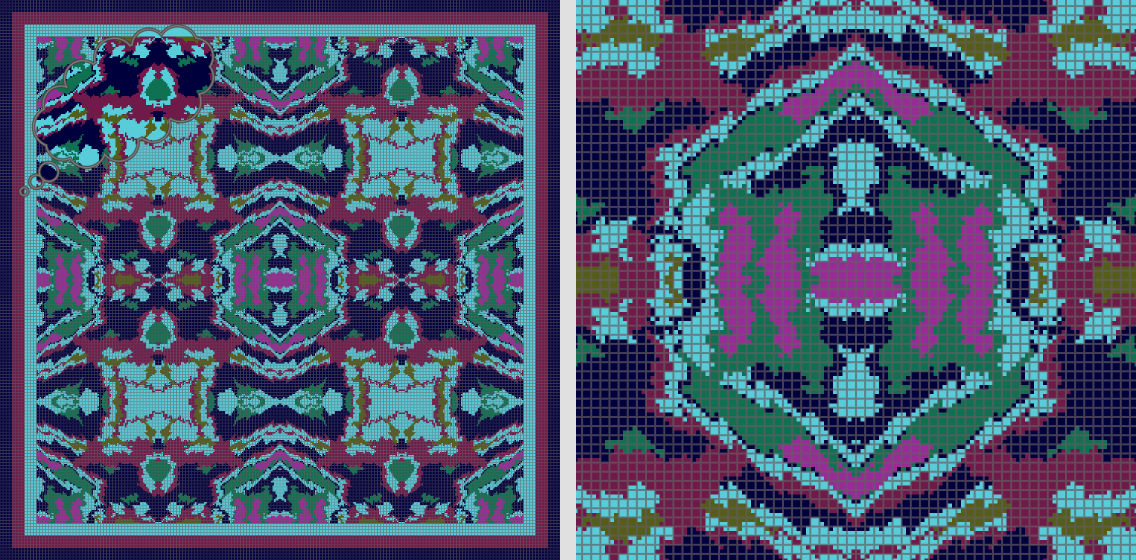
Left, the full canvas; right, a detail of the centre.
This pattern is drawn by a Shadertoy shader. Its source:

```glsl
const vec3 NAVY = vec3(0.0, 0.0, 0.24);
const vec3 MAROON = vec3(0.44, 0.10, 0.29);
const vec3 CYAN = vec3(0.35, 0.80, 0.85);
const vec3 GREEN = vec3(0.06, 0.44, 0.32);
const vec3 MAGENTA = vec3(0.60, 0.17, 0.60);
const vec3 OLIVE = vec3(0.33, 0.37, 0.10);
const vec3 THREAD = vec3(0.39, 0.36, 0.38);
const float STITCHES = 184.0;
const float FRAME = 4.0;   // stitches per frame band
const float FOLDS = 4.0;   // mirrored cells per side

float ellipse(vec2 p, vec2 centre, vec2 radius) {
    return (length((p - centre) / radius) - 1.0) * min(radius.x, radius.y);
}

float box(vec2 p, vec2 centre, vec2 halfSize) {
    vec2 q = abs(p - centre) - halfSize;
    return max(q.x, q.y);
}

float band(float d, float centre, float halfWidth) {
    return abs(d - centre) - halfWidth;
}

void paint(inout vec3 col, vec3 ink, float d) {
    if (d < 0.0) col = ink;
}

vec2 ragged(vec2 p) {
    vec2 w = 0.014 * sin(p.yx * vec2(31.0, 27.0) + p * 13.0);
    w += 0.010 * sin(p.yx * vec2(67.0, 73.0) + p * 41.0 + 2.0);
    return p + w + 0.007 * sin(p.yx * 151.0 + p * 97.0);
}

// Central figure: waisted body, shoulders and head
void paintFigure(inout vec3 col, vec2 p) {
    float body = max(p.x - 0.26 - 1.1 * p.y * p.y, p.y - 0.35);
    paint(col, MAROON, body - 0.17);
    paint(col, CYAN, max(body - 0.14, p.y - 0.31));
    paint(col, OLIVE, max(band(body, 0.06, 0.025), p.y - 0.21));
    paint(col, MAROON, band(body, 0.015, 0.018));
    paint(col, MAROON, max(band(p.y - 0.3 * p.x, 0.10, 0.014), p.x - 0.28));
    paint(col, CYAN, max(band(p.y, 0.39, 0.035), band(p.x, 0.34, 0.11)));
    paint(col, OLIVE, ellipse(p, vec2(0.36, 0.33), vec2(0.10, 0.032)));
    paint(col, OLIVE, ellipse(p + vec2(0.4 * p.y, 0.0), vec2(0.17, 0.23), vec2(0.03, 0.11)));
    paint(col, NAVY, max(p.x - 0.45 * (p.y - 0.27), p.y - 0.45));
    vec2 head = vec2(0.0, 0.57);
    paint(col, MAROON, ellipse(p, head, vec2(0.18, 0.19)));
    paint(col, CYAN, ellipse(p, head, vec2(0.14, 0.15)));
    paint(col, MAROON, ellipse(p, head, vec2(0.045, 0.14)));
    paint(col, GREEN, ellipse(p, head, vec2(0.10, 0.09)));
}

// Bow tie inside the dark lens
void paintBow(inout vec3 col, vec2 p) {
    paint(col, GREEN, ellipse(p, vec2(0.44, 0.0), vec2(0.03, 0.08)));
    paint(col, CYAN, ellipse(p, vec2(0.56, 0.0), vec2(0.08, 0.09)));
    paint(col, GREEN, max(p.y - 0.52 * (1.0 - p.x), 0.64 - p.x));
    paint(col, CYAN, ellipse(p, vec2(0.80, 0.0), vec2(0.17, 0.08)));
    paint(col, GREEN, band(ellipse(p, vec2(0.76, 0.0), vec2(0.09, 0.045)), 0.0, 0.009));
    paint(col, CYAN, box(p, vec2(1.0, 0.0), vec2(0.10, 0.035)));
}

// Stacked chevrons leading into the hexagonal medallion
void paintMedallion(inout vec3 col, vec2 p) {
    float slope = p.y - 0.38 * (1.0 - p.x);
    float side = 0.36 - p.x;
    paint(col, MAROON, max(band(slope, 0.22, 0.065), side));
    paint(col, CYAN, max(band(slope, 0.20, 0.022), side));
    paint(col, CYAN, max(band(slope, 0.265, 0.022), side + 0.08));
    paint(col, OLIVE, ellipse(vec2(p.x, slope), vec2(0.65, 0.23), vec2(0.13, 0.025)));
    float depth = min(p.y - 0.31 - 0.60 * (1.0 - p.x), p.x - 0.44);
    paint(col, NAVY, -depth);
    paint(col, MAROON, band(depth, 0.018, 0.018));
    paint(col, CYAN, band(depth, 0.058, 0.020));
    paint(col, GREEN, band(depth, 0.14, 0.050));
    paint(col, MAGENTA, max(band(depth, 0.125, 0.030), 0.82 - p.x));
    paint(col, CYAN, band(depth, 0.215, 0.020));
    // Columns and keyhole of the core
    paint(col, CYAN, ellipse(p, vec2(0.66, 0.87), vec2(0.14, 0.14)));
    paint(col, GREEN, box(p, vec2(0.76, 0.91), vec2(0.15, 0.16)));
    for (float i = 0.0; i < 2.0; i++) {
        paint(col, MAGENTA, ellipse(p, vec2(0.67 + 0.13 * i, 1.0), vec2(0.045, 0.21)));
    }
    paint(col, CYAN, box(p, vec2(0.93, 0.95), vec2(0.06, 0.05)));
    paint(col, MAGENTA, box(p, vec2(1.0, 1.0), vec2(0.13, 0.06)));
    paint(col, NAVY, ellipse(p, vec2(1.0, 0.72), vec2(0.14, 0.16)));
    paint(col, GREEN, ellipse(p, vec2(0.89, 0.81), vec2(0.03, 0.12)));
    paint(col, CYAN, ellipse(p, vec2(1.0, 0.71), vec2(0.055, 0.10)));
    paint(col, NAVY, max(p.x - 0.60 + 0.6 * (1.0 - p.y), 0.84 - p.y));
    paint(col, CYAN, ellipse(p, vec2(0.48, 1.0), vec2(0.045, 0.14)));
    paint(col, OLIVE, ellipse(p, vec2(0.485, 1.0), vec2(0.02, 0.07)));
}

// Block row joining the medallions
void paintLink(inout vec3 col, vec2 p) {
    paint(col, MAROON, box(p, vec2(0.22, 1.0), vec2(0.22, 0.14)));
    vec2 block = vec2(mod(p.x, 0.20), p.y);
    paint(col, CYAN, max(box(block, vec2(0.13, 0.89), vec2(0.05, 0.045)), p.x - 0.42));
    paint(col, NAVY, box(p, vec2(0.0, 0.90), vec2(0.08, 0.05)));
    paint(col, OLIVE, box(p, vec2(0.26, 1.0), vec2(0.10, 0.035)));
    paint(col, CYAN, max(band(1.0 - p.y, 0.35 * p.x, 0.014), p.x - 0.14));
    paint(col, GREEN, ellipse(p, vec2(0.23, 0.79), vec2(0.065, 0.03)));
    paint(col, GREEN, ellipse(p, vec2(0.40, 0.55), vec2(0.065, 0.03)));
}

vec3 tapestry(vec2 uv) {
    vec2 s = (floor(uv * STITCHES * 2.0) + 0.5) * 0.5;
    vec2 edge = min(s, STITCHES - s);
    float ring = floor(min(edge.x, edge.y) / FRAME);
    if (ring < 3.0) return ring < 1.0 ? NAVY : ring < 2.0 ? MAROON : CYAN;
    vec2 t = (s - 3.0 * FRAME) / (STITCHES - 6.0 * FRAME) * FOLDS;
    vec2 p = ragged(abs(mod(t, 2.0) - 1.0));
    vec3 col = NAVY;
    paintMedallion(col, p);
    paintFigure(col, p);
    paintBow(col, p);
    paintLink(col, p);
    return col;
}

// Scalloped cloud with a trail of small bubbles
float cloud(vec2 uv) {
    vec2 q = mat2(0.87, -0.5, 0.5, 0.87) * (uv - vec2(0.224, 0.828));
    float d = ellipse(q, vec2(0.0), vec2(0.15, 0.08));
    for (float i = 0.0; i < 13.0; i++) {
        float a = i * 6.2832 / 13.0;
        d = min(d, length(q - vec2(0.143, 0.07) * vec2(cos(a), sin(a))) - 0.033 - 0.003 * sin(i * 2.4));
    }
    for (float k = 0.0; k < 3.0; k++) {
        d = min(d, length(uv - vec2(0.043, 0.658) - k * vec2(0.022, 0.0175)) - 0.007 - 0.005 * k);
    }
    return d;
}

void mainImage(out vec4 fragColor, in vec2 fragCoord) {
    float px = 1.0 / iResolution.y;
    vec2 uv = fragCoord * px;
    vec3 col = vec3(0.0);
    for (int i = 0; i < 4; i++) {
        col += 0.25 * tapestry(uv + (vec2(i & 1, i >> 1) - 0.5) * 0.5 * px);
    }
    // Canvas threads, hidden within the cloud
    vec2 gap = (0.5 - abs(fract(uv * STITCHES) - 0.5)) / STITCHES;
    float thread = clamp((0.11 / STITCHES - min(gap.x, gap.y)) / px + 0.5, 0.0, 1.0);
    float d = cloud(uv);
    col = mix(col, THREAD, 0.68 * thread * smoothstep(-px, px, d));
    // Outline with a dark rim
    col = mix(col, vec3(0.20), 1.0 - smoothstep(-px, px, abs(d) - 0.0028));
    col = mix(col, vec3(0.52, 0.48, 0.48), 1.0 - smoothstep(-px, px, abs(d) - 0.0015));
    fragColor = vec4(col, 1.0);
}
```
